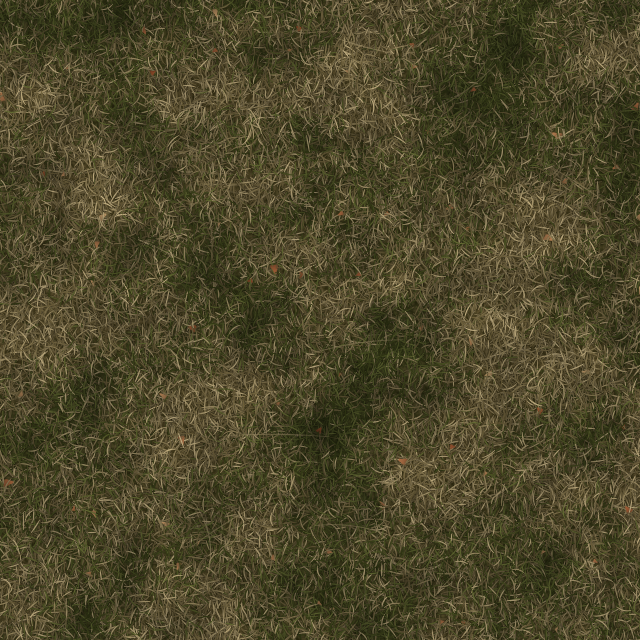
Write a Shadertoy shader that draws this texture.

```glsl
// Worn autumn lawn: tangled dry straw over mossy green patches, with scattered leaf scraps.

const float PI = 3.14159;

// Palette
const vec3 SOIL_DARK   = vec3(0.17, 0.15, 0.06);
const vec3 SOIL_LIGHT  = vec3(0.33, 0.28, 0.17);
const vec3 MOSS_DARK   = vec3(0.12, 0.14, 0.04);
const vec3 MOSS_LIGHT  = vec3(0.25, 0.26, 0.12);
const vec3 STRAW_DARK  = vec3(0.32, 0.28, 0.17);
const vec3 STRAW_LIGHT = vec3(0.60, 0.54, 0.40);
const vec3 GREEN_DARK  = vec3(0.16, 0.18, 0.06);
const vec3 GREEN_LIGHT = vec3(0.33, 0.35, 0.17);
const vec3 LEAF_RUST   = vec3(0.55, 0.29, 0.16);
const vec3 LEAF_TAN    = vec3(0.62, 0.50, 0.34);

// Sizes, in units of the canvas height
const int   BLADE_LAYERS = 14;
const int   LEAF_LAYER   = 11;      // blades above this layer cover the leaves
const float BLADE_CELLS  = 38.0;
const float BLADE_WIDTH  = 0.0010;
const float STALK_CELLS  = 9.0;
const float STALK_WIDTH  = 0.0009;
const float LEAF_CELLS   = 14.0;
const float LEAF_CHANCE  = 0.36;
const float LEAF_SIZE    = 0.0075;

// Distribution and contrast
const float PATCH_SCALE  = 5.0;
const float DRY_SHARE    = 0.66;
const float PATCH_CHANGE = 1.4;
const float SHADE_DEPTH  = 0.22;
const float GRAIN_SCALE  = 190.0;

vec3 hash3(vec3 p) {
    p = fract(p * vec3(0.1031, 0.1030, 0.0973));
    p += dot(p, p.yxz + 33.33);
    return fract((p.xxy + p.yxx) * p.zyx);
}

float cornerSlope(vec2 corner, vec2 offset) {
    float angle = 2.0 * PI * hash3(vec3(corner, 7.0)).x;
    return dot(vec2(cos(angle), sin(angle)), offset);
}

float gradientNoise(vec2 p) {
    vec2 i = floor(p), f = fract(p), e = vec2(1.0, 0.0);
    vec2 u = f * f * f * (f * (f * 6.0 - 15.0) + 10.0);
    return mix(mix(cornerSlope(i, f), cornerSlope(i + e.xy, f - e.xy), u.x),
               mix(cornerSlope(i + e.yx, f - e.yx), cornerSlope(i + 1.0, f - 1.0), u.x), u.y);
}

float fbm(vec2 p) {
    float sum = 0.0, amplitude = 0.6;
    for (int i = 0; i < 5; i++) {
        sum += amplitude * gradientNoise(p);
        p = mat2(1.6, 1.2, -1.2, 1.6) * p + 13.7;
        amplitude *= 0.5;
    }
    return sum;
}

vec2 rotate(vec2 p, float angle) {
    float c = cos(angle), s = sin(angle);
    return vec2(c * p.x + s * p.y, c * p.y - s * p.x);
}

// One curved, tapered blade per cell: x = coverage, y = contact shade
vec2 blades(vec2 uv, float cells, float width, float chance, float seed, float pixel, out vec3 traits) {
    vec2 p = uv * cells + seed * vec2(0.37, 0.71);
    vec2 home = floor(p), result = vec2(0.0);
    traits = vec3(0.5);
    for (int y = -1; y <= 1; y++)
    for (int x = -1; x <= 1; x++) {
        vec2 cell = home + vec2(x, y);
        vec3 place = hash3(vec3(cell, seed));
        vec3 form = hash3(vec3(cell, seed + 101.0));
        if (form.z > chance) continue;
        // Directions are free, with a mild upright tendency
        float angle = PI * place.z + 0.2 * sin(2.0 * PI * place.z);
        vec2 q = rotate(p - cell - place.xy, angle);
        float reach = mix(0.35, 0.85, form.x);
        q.y -= (form.y - 0.5) * 0.9 * (q.x * q.x - 0.2);
        float along = abs(q.x) / reach;
        float halfWidth = width * (1.0 - 0.6 * along * along);
        float dist = max(abs(q.y), (abs(q.x) - reach) * 2.0) / cells;
        float cover = clamp((halfWidth - dist) / pixel + 0.5, 0.0, 1.0) * step(along, 1.1);
        float shade = (1.0 - smoothstep(0.0, 3.5 * width, dist)) * step(along, 1.1);
        if (cover > result.x) traits = hash3(vec3(cell, seed + 211.0));
        result = max(result, vec2(cover, shade));
    }
    return result;
}

// Ragged leaf scraps: rgb = colour, a = coverage
vec4 leaves(vec2 uv, float pixel) {
    vec2 p = uv * LEAF_CELLS;
    vec4 result = vec4(0.0);
    for (int y = -1; y <= 1; y++)
    for (int x = -1; x <= 1; x++) {
        vec2 cell = floor(p) + vec2(x, y);
        vec3 place = hash3(vec3(cell, 307.0));
        vec3 form = hash3(vec3(cell, 401.0));
        if (form.x > LEAF_CHANCE) continue;
        vec2 q = rotate(p - cell - place.xy, 2.0 * PI * place.z) / LEAF_CELLS;
        q.y *= 1.2 + 0.8 * form.y;
        float ragged = 1.0 + 0.25 * sin(3.0 * atan(q.y, q.x) + 6.0 * form.z);
        float size = LEAF_SIZE * mix(0.45, 1.0, form.z * form.z);
        float cover = clamp((size - length(q) * ragged) / (1.5 * pixel) + 0.5, 0.0, 1.0);
        vec3 tint = mix(LEAF_RUST, LEAF_TAN, form.y) * (0.9 + 20.0 * q.x);
        if (cover > result.a) result = vec4(tint, cover);
    }
    return result;
}

void mainImage(out vec4 fragColor, in vec2 fragCoord) {
    vec2 uv = fragCoord / iResolution.y;
    float pixel = 1.0 / iResolution.y;

    // Broad dry and green patches
    float dryness = clamp(DRY_SHARE + PATCH_CHANGE * fbm(uv * PATCH_SCALE * vec2(0.9, 1.1) + 3.0), 0.08, 0.97);
    float light = 1.0 + 0.25 * gradientNoise(uv * 17.0) + 0.3 * (dryness - DRY_SHARE);

    // Grainy ground
    float grain = clamp(0.5 + 0.8 * gradientNoise(uv * GRAIN_SCALE) + 0.4 * gradientNoise(uv * 70.0), 0.0, 1.0);
    vec3 color = mix(mix(MOSS_DARK, MOSS_LIGHT, grain), mix(SOIL_DARK, SOIL_LIGHT, grain), dryness);

    // Tangled blades, with leaves lying between the upper layers
    vec3 traits;
    for (int i = 0; i < BLADE_LAYERS; i++) {
        float layer = float(i);
        if (i == LEAF_LAYER) {
            vec4 leaf = leaves(uv, pixel);
            color = mix(color, leaf.rgb, leaf.a);
        }
        vec2 blade = blades(uv, BLADE_CELLS + 2.0 * layer, BLADE_WIDTH, 0.9, 17.0 * layer + 1.0, pixel, traits);
        vec3 straw = mix(STRAW_DARK, STRAW_LIGHT, traits.y * traits.y);
        vec3 green = mix(GREEN_DARK, GREEN_LIGHT, traits.y);
        vec3 tint = mix(green, straw, step(traits.x, dryness)) * mix(0.85, 1.12, layer / float(BLADE_LAYERS));
        color *= 1.0 - SHADE_DEPTH * blade.y * traits.z;
        color = mix(color, tint, blade.x);
    }

    // A few long loose stalks
    vec2 stalk = blades(uv, STALK_CELLS, STALK_WIDTH, 0.35, 503.0, pixel, traits);
    color = mix(color, mix(STRAW_DARK, STRAW_LIGHT, traits.y), 0.65 * stalk.x);

    fragColor = vec4(color * light, 1.0);
}
```
